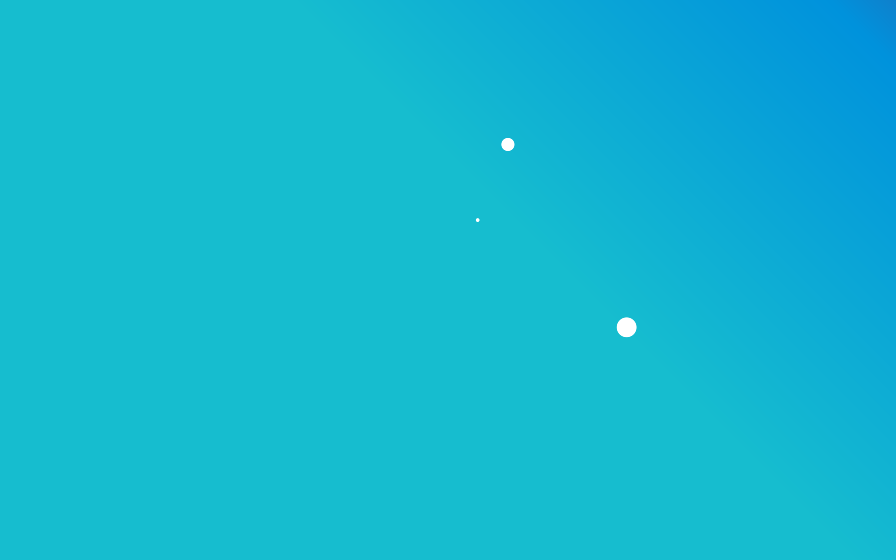
This background is drawn by a Shadertoy shader. Its source:

```glsl
// Draws a teal field deepening to blue at the upper right, with three white dots.

const vec3 TEAL = vec3(0.086, 0.741, 0.812);
const vec3 BLUE = vec3(0.000, 0.573, 0.863);
const vec3 DEEP_BLUE = vec3(0.059, 0.502, 0.800);
const vec3 DOT_COLOR = vec3(1.0);

// Dot centre (xy) and radius (z), in canvas heights
const vec3 DOTS[3] = vec3[3](
    vec3(0.907, 0.742, 0.0117),
    vec3(0.853, 0.607, 0.0033),
    vec3(1.119, 0.4155, 0.0177)
);

// Linear ramp from 0 to 1 between two positions
float ramp(float start, float end, float position) {
    return clamp((position - start) / (end - start), 0.0, 1.0);
}

// Three-stop gradient along the rising diagonal
vec3 diagonalGradient(float position) {
    vec3 color = mix(TEAL, BLUE, ramp(0.585, 0.955, position));
    return mix(color, DEEP_BLUE, ramp(0.955, 1.0, position));
}

// Smooth coverage of a disc
float discMask(vec2 point, vec2 center, float radius, float pixel) {
    float distanceToEdge = length(point - center) - radius;
    return 1.0 - smoothstep(-0.5 * pixel, 0.5 * pixel, distanceToEdge);
}

void mainImage(out vec4 fragColor, in vec2 fragCoord) {
    float pixel = 1.0 / iResolution.y;
    vec2 point = fragCoord * pixel;
    float aspect = iResolution.x * pixel;

    // Background
    vec3 color = diagonalGradient((point.x + point.y) / (aspect + 1.0));

    // Dots
    for (int i = 0; i < 3; i++) {
        float coverage = discMask(point, DOTS[i].xy, DOTS[i].z, pixel);
        color = mix(color, DOT_COLOR, coverage);
    }

    fragColor = vec4(color, 1.0);
}
```
